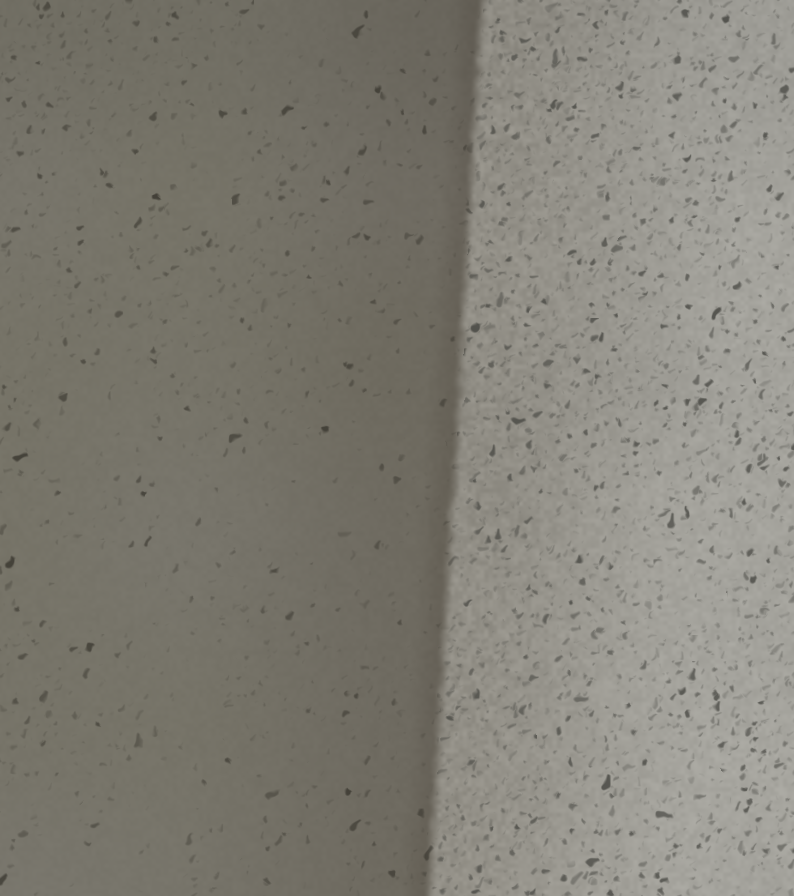
Reproduce this texture procedurally as a WebGL 2 fragment shader.

```glsl
#version 300 es
precision highp float;
// Two speckled wall panels meeting at a slightly leaning corner: shaded left, lit right.
// Smooth gradients give the light; jittered grids of tilted, noise-warped flecks give
// the speckle in three sizes, and value noise adds mottling and fine grain.
uniform vec2 u_resolution;
out vec4 outColor;

// Corner line, as a share of the width
const float CORNER_BOTTOM = 0.541;
const float CORNER_TOP = 0.607;
const float CORNER_SOFT = 0.009;
// Panel colours
const vec3 SHADE_BASE = vec3(0.468, 0.457, 0.415);
const vec3 SHADE_DEEP = vec3(0.408, 0.390, 0.350);
const vec3 LIT_NEAR = vec3(0.568, 0.556, 0.522);
const vec3 LIT_FAR = vec3(0.645, 0.640, 0.614);
const vec3 FLECK_SHADE = vec3(0.225, 0.215, 0.185);
const vec3 FLECK_LIT = vec3(0.290, 0.290, 0.270);
// Fleck grids, in units of the canvas height
const float TINY_CELL = 0.0105;
const float FINE_CELL = 0.0160;
const float COARSE_CELL = 0.034;
const float FLECK_SOFT = 0.0017;
const float FLECK_TILT = 0.80;
const float TILT_SPREAD = 1.5;
const float WARP = 0.0045;

float hash(vec2 p) {
  vec3 q = fract(vec3(p.xyx) * 0.1031);
  q += dot(q, q.yzx + 33.33);
  return fract((q.x + q.y) * q.z);
}

float noise(vec2 p) {
  vec2 i = floor(p), f = fract(p);
  f = f * f * (3.0 - 2.0 * f);
  float low = mix(hash(i), hash(i + vec2(1, 0)), f.x);
  float high = mix(hash(i + vec2(0, 1)), hash(i + vec2(1, 1)), f.x);
  return mix(low, high, f.y);
}

float capsule(vec2 p, vec2 dir, float halfLength, float radius) {
  float along = clamp(dot(p, dir), -halfLength, halfLength);
  // The radius narrows toward one end
  return length(p - dir * along) - radius * (1.0 - 0.35 * along / halfLength);
}

// Darkness of the flecks; density is the chance that a cell holds one
float flecks(vec2 p, float cell, float density, float size, float seed) {
  vec2 home = floor(p / cell);
  float dark = 0.0;
  for (int y = -1; y <= 1; y++) {
    for (int x = -1; x <= 1; x++) {
      vec2 id = home + vec2(x, y);
      vec2 key = id + seed;
      if (hash(key + 11.7) > density) continue;
      vec2 center = (id + vec2(hash(key + 3.1), hash(key + 27.9))) * cell;
      float angle = FLECK_TILT + (hash(key + 41.3) - 0.5) * TILT_SPREAD;
      float weight = hash(key + 63.2);
      float stretch = hash(key + 85.6);
      float halfLength = size * mix(0.15, 1.2, stretch * stretch);
      float radius = size * mix(0.30, 0.62, weight);
      vec2 dir = vec2(cos(angle), sin(angle));
      float d = capsule(p - center, dir, halfLength, radius);
      float ink = 1.0 - smoothstep(-FLECK_SOFT, FLECK_SOFT, d);
      dark = max(dark, ink * mix(0.25, 1.0, weight * weight));
    }
  }
  return dark;
}

void main() {
  vec2 uv = gl_FragCoord.xy / u_resolution;
  vec2 p = gl_FragCoord.xy / u_resolution.y;

  // Signed distance across the corner, with a slightly rough edge
  float corner = mix(CORNER_BOTTOM, CORNER_TOP, uv.y);
  float side = uv.x - corner + (noise(p * 75.0) - 0.5) * 0.005;
  float lit = smoothstep(-CORNER_SOFT, CORNER_SOFT, side);

  // Shaded panel: broad falloff, then a narrow dark crease
  float falloff = 0.60 * smoothstep(-0.36, -0.04, side);
  float crease = 0.50 * smoothstep(-0.045, -0.008, side);
  vec3 shade = mix(SHADE_BASE, SHADE_DEEP, falloff + crease);
  shade *= 1.0 - 0.05 * smoothstep(0.75, 1.0, uv.y);
  shade += 0.014 * (noise(p * 5.0 + 8.0) - 0.5) * vec3(0.7, 0.7, 1.4);

  // Lit panel: brightens away from the corner
  vec3 bright = mix(LIT_NEAR, LIT_FAR, smoothstep(0.0, 0.36, side));
  bright *= 1.0 - 0.025 * smoothstep(0.6, 1.0, uv.y);
  bright += 0.025 * (noise(p * 7.0 + 31.0) - 0.5);

  // Mottling and grain, rougher on the lit side
  float grain = noise(p * 210.0) + 0.6 * noise(p * 110.0 + 5.0) - 0.8;
  shade += 0.012 * grain;
  bright += mix(0.055, 0.035, smoothstep(0.0, 0.25, side)) * grain;

  // Fleck density: clustered, heaviest at the upper left and on the lit side
  float cluster = smoothstep(0.2, 0.8, noise(p * 9.0 + 17.0));
  float upperLeft = smoothstep(0.45, 1.0, uv.y) * (1.0 - smoothstep(0.15, 0.55, uv.x));
  float sparse = mix(0.06, 0.30, cluster) + 0.25 * upperLeft;
  float density = mix(sparse, mix(0.50, 0.80, cluster), lit);

  // Warped coordinates make the fleck outlines irregular
  vec2 q = p + WARP * (vec2(noise(p * 150.0), noise(p * 150.0 + 50.0)) - 0.5);
  float tiny = flecks(q, TINY_CELL, density * 0.7, 0.0021, 400.0);
  float fine = flecks(q, FINE_CELL, density, 0.0034, 0.0);
  float coarse = flecks(q, COARSE_CELL, mix(0.15, 0.45, lit), 0.0047, 200.0);

  vec3 color = mix(shade, bright, lit);
  vec3 fleckColor = mix(FLECK_SHADE, FLECK_LIT, lit);
  float ink = max(fine * mix(0.65, 0.82, lit), coarse * 0.88);
  ink = max(ink, tiny * mix(0.30, 0.50, lit));
  outColor = vec4(mix(color, fleckColor, ink), 1.0);
}
```
